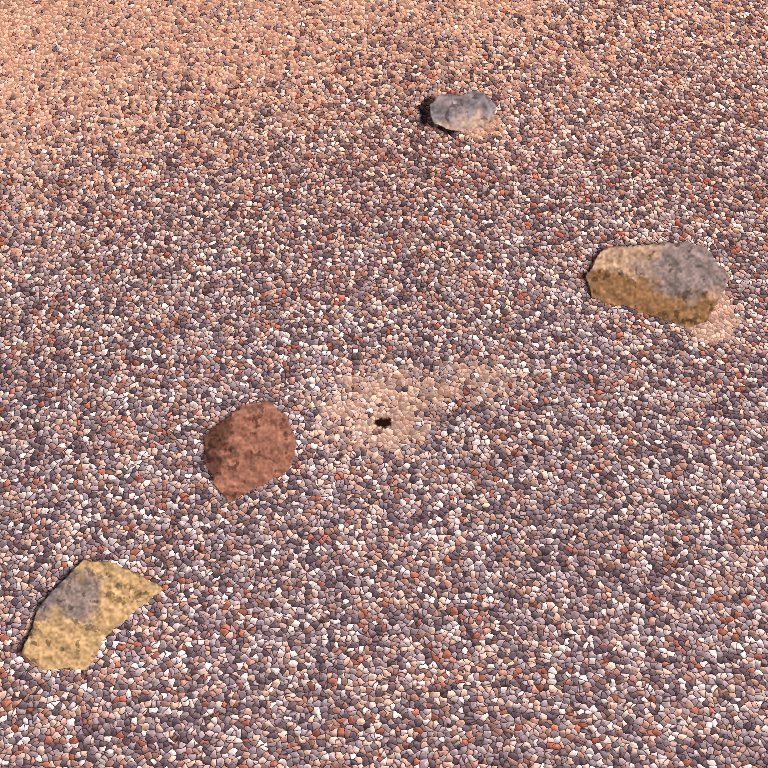
A WebGL 2 fragment shader for this texture:

```glsl
#version 300 es
precision highp float;
// Sunlit desert gravel seen at a slant, with four rocks and patches of bare sand.
// Pebbles are Voronoi cells on a perspective grid; rocks are roughened polygons
// with a lit face, a side face, a grey stain and a short shadow to the left.
uniform vec2 u_resolution;
out vec4 fragColor;

vec3 hash3(vec2 cell) {
    uvec3 h = uvec3(ivec3(ivec2(cell), 17)) * 1664525u + 1013904223u;
    h.x += h.y * h.z; h.y += h.z * h.x; h.z += h.x * h.y;
    h ^= h >> 16u;
    h.x += h.y * h.z; h.y += h.z * h.x; h.z += h.x * h.y;
    return vec3(h >> 8u) / 16777216.0;
}

float noise(vec2 p) {
    vec2 i = floor(p), f = fract(p);
    f = f * f * (3.0 - 2.0 * f);
    return mix(mix(hash3(i).x, hash3(i + vec2(1, 0)).x, f.x),
               mix(hash3(i + vec2(0, 1)).x, hash3(i + vec2(1, 1)).x, f.x), f.y);
}

float fbm(vec2 p) {
    float sum = 0.0, amp = 0.5;
    for (int i = 0; i < 4; i++) {
        sum += amp * noise(p);
        p = mat2(1.6, 1.2, -1.2, 1.6) * p + 7.3;
        amp *= 0.5;
    }
    return sum / 0.9375;
}

// Soft elliptical patch: 1 in the middle, 0 outside
float patchAt(vec2 p, vec2 centre, vec2 radius) {
    return 1.0 - smoothstep(0.3, 1.0, length((p - centre) / radius));
}

float sdPolygon(vec2 p, vec2 v[8]) {
    float d = 1e3, side = 1.0;
    for (int i = 0; i < 8; i++) {
        vec2 a = v[i], e = v[(i + 7) % 8] - a, w = p - a;
        vec2 b = w - e * clamp(dot(w, e) / dot(e, e), 0.0, 1.0);
        d = min(d, dot(b, b));
        bvec3 c = bvec3(w.y >= 0.0, p.y < a.y + e.y, e.x * w.y > e.y * w.x);
        if (all(c) || !any(c)) side = -side;
    }
    return side * sqrt(d);
}

vec3 pebbleColour(float pick) {
    vec3 c = vec3(0.46, 0.38, 0.39);
    c = mix(c, vec3(0.66, 0.57, 0.57), step(0.22, pick));
    c = mix(c, vec3(0.69, 0.51, 0.45), step(0.50, pick));
    c = mix(c, vec3(0.87, 0.70, 0.62), step(0.63, pick));
    c = mix(c, vec3(0.92, 0.82, 0.78), step(0.80, pick));
    return mix(c, vec3(0.70, 0.42, 0.34), step(0.97, pick));
}

vec3 gravel(vec2 p, float sandAmount) {
    // Cell size shrinks with distance; the log keeps cells even in height
    float size = 0.0084 - 0.0034 * p.y;
    vec2 g = vec2((p.x - 0.5) / size, -1.1 * log(size) / 0.0034);
    g += 0.5 * vec2(noise(g * 1.7), noise(g * 1.7 + 50.0));
    vec2 base = floor(g), offset = vec2(0), id = base;
    float near = 9.0, next = 9.0;
    for (int k = 0; k < 9; k++) {
        vec2 cell = base + vec2(k % 3 - 1, k / 3 - 1);
        vec2 d = g - cell - hash3(cell).xy;
        float l = length(d);
        if (l < near) { next = near; near = l; offset = d; id = cell; }
        else next = min(next, l);
    }
    vec3 r = hash3(id + 400.0);
    float soft = 1.0 / (u_resolution.y * size);
    float body = smoothstep(-0.12, 0.12 + 0.35 * soft, next - near - 0.07 * r.y);
    float sandy = smoothstep(-0.15, 0.15, sandAmount - r.z);
    vec3 stone = pebbleColour(r.x) * (0.88 + 0.24 * r.y);
    vec3 sand = vec3(0.90, 0.72, 0.61) * (0.82 + 0.3 * r.y);
    stone = mix(stone, sand, 0.75 * sandy);
    stone *= 1.0 + (0.6 - 0.2 * sandy) * dot(offset, vec2(0.55, 0.8));
    stone *= 0.88 + 0.28 * noise(g * 3.5);
    vec3 gap = mix(vec3(0.20, 0.14, 0.14), vec3(0.70, 0.53, 0.44), sandy);
    return mix(gap, stone, body);
}

// crease: point and normal of the ridge; stain: centre and radius
vec3 addRock(vec3 ground, vec2 p, vec2 v[8], vec2 shadow, vec3 lit, vec3 side, vec4 crease, vec3 stain) {
    vec2 rough = p + 0.01 * (vec2(fbm(p * 60.0), fbm(p * 60.0 + 31.0)) - 0.5);
    float d = sdPolygon(rough, v) - 0.001, px = 1.0 / u_resolution.y;
    float shade = smoothstep(0.003, -0.003, sdPolygon(rough - shadow, v));
    vec3 c = mix(ground, ground * 0.2, 0.9 * shade);
    float grain = fbm(p * 80.0), ridge = dot(p - crease.xy, normalize(crease.zw));
    vec3 rock = mix(side, lit, smoothstep(-0.006, 0.006, ridge + 0.03 * (grain - 0.5)));
    float stained = length((p - stain.xy) * vec2(0.85, 1.2)) + 0.06 * (fbm(p * 40.0) - 0.5);
    rock = mix(rock, vec3(0.56, 0.49, 0.49), 0.8 * smoothstep(0.014, -0.014, stained - stain.z));
    // Relief lit from the upper right, fine grit and dark pits
    float relief = grain - fbm((p + vec2(0.0025, 0.0035)) * 80.0);
    rock *= 1.0 + 0.8 * relief + 0.3 * (noise(p * 300.0) - 0.5);
    rock *= 1.0 - 0.3 * smoothstep(0.62, 0.75, fbm(p * 110.0 + 9.0));
    return mix(c, rock, smoothstep(px, -px, d));
}

void main() {
    vec2 p = gl_FragCoord.xy / u_resolution;
    // Bare sand: far left corner, centre clearing, feet of the right rocks
    float sand = 0.75 * smoothstep(0.62, 1.1, p.y - 0.3 * p.x + 0.25 * (fbm(p * 9.0) - 0.1));
    sand += 0.2 * smoothstep(0.65, 1.0, p.y);
    float broken = 0.6 + 0.8 * fbm(p * 45.0);
    sand += 0.95 * broken * patchAt(p, vec2(0.49, 0.463), vec2(0.115, 0.09));
    sand += 0.6 * broken * patchAt(p, vec2(0.62, 0.505), vec2(0.1, 0.05));
    sand += 1.8 * patchAt(p, vec2(0.926, 0.585), vec2(0.05, 0.046));
    sand += 1.4 * patchAt(p, vec2(0.625, 0.838), vec2(0.04, 0.024));
    vec3 c = gravel(p, sand - 0.1);
    c *= mix(vec3(1.0, 0.99, 1.01), vec3(1.06, 0.98, 0.95), smoothstep(0.45, 1.0, p.y));
    c *= 0.94 + 0.14 * fbm(p * 7.0);
    // Burrow in the clearing
    float hole = length((p - vec2(0.5, 0.449)) / vec2(0.012, 0.008)) + 1.2 * (fbm(p * 160.0) - 0.5);
    c = mix(vec3(0.16, 0.09, 0.06), c, smoothstep(0.5, 1.1, hole));

    c = addRock(c, p, vec2[8](vec2(0.561, 0.865), vec2(0.573, 0.876), vec2(0.628, 0.879), vec2(0.643, 0.866),
        vec2(0.645, 0.846), vec2(0.63, 0.834), vec2(0.603, 0.828), vec2(0.566, 0.841)), vec2(-0.016, -0.003),
        vec3(0.6, 0.54, 0.55), vec3(0.82, 0.67, 0.59), vec4(0.61, 0.848, -0.25, 1), vec3(0.585, 0.86, 0.022));
    c = addRock(c, p, vec2[8](vec2(0.762, 0.642), vec2(0.784, 0.673), vec2(0.898, 0.686), vec2(0.928, 0.672),
        vec2(0.948, 0.635), vec2(0.919, 0.583), vec2(0.896, 0.574), vec2(0.772, 0.615)), vec2(-0.006, 0.001),
        vec3(0.79, 0.63, 0.52), vec3(0.62, 0.45, 0.31), vec4(0.845, 0.637, 0.22, 1), vec3(0.9, 0.652, 0.046));
    c = addRock(c, p, vec2[8](vec2(0.264, 0.401), vec2(0.268, 0.432), vec2(0.312, 0.471), vec2(0.348, 0.477),
        vec2(0.372, 0.458), vec2(0.386, 0.42), vec2(0.375, 0.389), vec2(0.298, 0.347)), vec2(-0.003, 0),
        vec3(0.66, 0.44, 0.36), vec3(0.43, 0.28, 0.23), vec4(0.292, 0.41, 1, -0.3), vec3(0, 0, -1));
    c = addRock(c, p, vec2[8](vec2(0.029, 0.148), vec2(0.055, 0.215), vec2(0.108, 0.27), vec2(0.14, 0.268),
        vec2(0.213, 0.236), vec2(0.148, 0.183), vec2(0.112, 0.13), vec2(0.055, 0.129)), vec2(-0.005, 0.002),
        vec3(0.84, 0.67, 0.48), vec3(0.5, 0.41, 0.36), vec4(0.045, 0.18, 0.8, -0.5), vec3(0.083, 0.226, 0.036));
    fragColor = vec4(c, 1);
}
```
